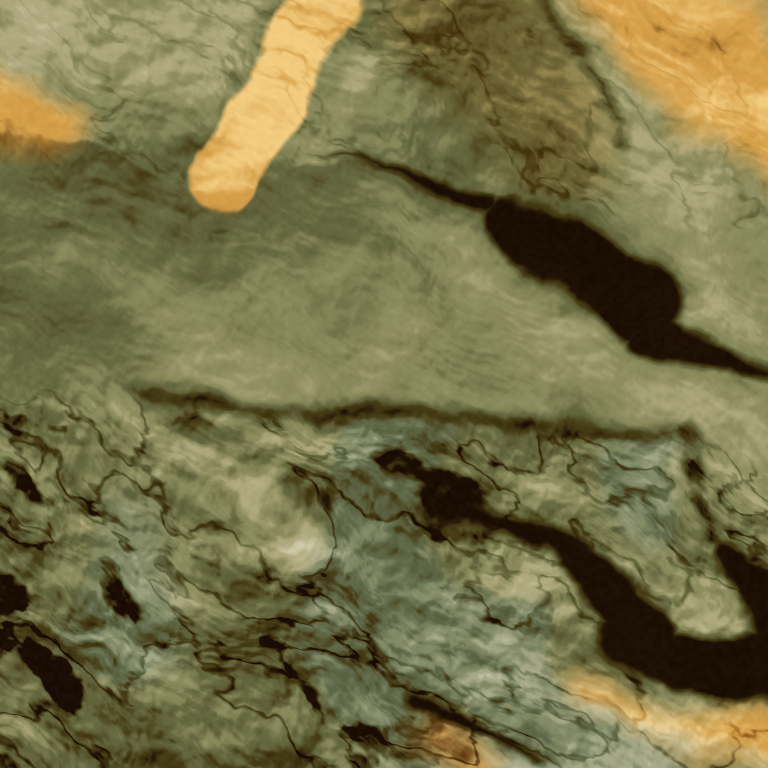
Give the GLSL for this texture, as a WebGL 1 fragment shader.

```glsl
precision highp float;
// Weathered rock face: a smooth olive slab between dark crevices and sunlit ochre stone.
uniform vec2 u_resolution;

float hash(vec2 p) {
  return fract(sin(dot(p, vec2(127.1, 311.7))) * 43758.5453);
}

float noise(vec2 p) {
  vec2 i = floor(p), f = fract(p);
  f = f * f * (3.0 - 2.0 * f);
  return mix(mix(hash(i), hash(i + vec2(1, 0)), f.x),
             mix(hash(i + vec2(0, 1)), hash(i + vec2(1, 1)), f.x), f.y);
}

float fbm(vec2 p) {
  float sum = 0.0, amp = 0.5;
  for (int i = 0; i < 5; i++) {
    sum += amp * noise(p);
    p = mat2(1.6, 1.2, -1.2, 1.6) * p + 7.3;
    amp *= 0.5;
  }
  return sum;
}

// Coordinates along and across the strata, which fall to the right
vec2 strata(vec2 p) {
  return mat2(0.84, 0.54, -0.54, 0.84) * p;
}

float rockHeight(vec2 p) {
  vec2 q = strata(p);
  q += 0.05 * vec2(noise(p * 9.0), noise(p * 9.0 + 31.0));
  return fbm(q * vec2(8.0, 17.0)) + 0.3 * fbm(p * 32.0);
}

// Signed distance to a tapered capsule
float taper(vec2 p, vec2 a, vec2 b, float ra, float rb) {
  vec2 ab = b - a;
  float t = clamp(dot(p - a, ab) / dot(ab, ab), 0.0, 1.0);
  return length(p - a - ab * t) - mix(ra, rb, t);
}

float crevices(vec2 p) {
  float d = taper(p, vec2(0.40, 0.805), vec2(0.64, 0.735), 0.003, 0.014);
  d = min(d, taper(p, vec2(0.67, 0.71), vec2(0.83, 0.61), 0.036, 0.058));
  d = min(d, taper(p, vec2(0.85, 0.57), vec2(1.02, 0.51), 0.04, 0.006));
  d = min(d, taper(p, vec2(0.57, 0.335), vec2(0.72, 0.295), 0.005, 0.018));
  d = min(d, taper(p, vec2(0.72, 0.295), vec2(0.84, 0.18), 0.018, 0.045));
  d = min(d, taper(p, vec2(0.82, 0.17), vec2(1.03, 0.12), 0.036, 0.045));
  d = min(d, taper(p, vec2(0.94, 0.28), vec2(1.02, 0.17), 0.018, 0.045));
  return min(d, taper(p, vec2(0.54, 0.085), vec2(0.69, 0.0), 0.010, 0.008));
}

vec3 stoneRamp(float t) {
  vec3 c = mix(vec3(0.10, 0.05, 0.01), vec3(0.26, 0.22, 0.07), smoothstep(0.02, 0.22, t));
  c = mix(c, vec3(0.39, 0.40, 0.24), smoothstep(0.20, 0.44, t));
  c = mix(c, vec3(0.54, 0.54, 0.36), smoothstep(0.42, 0.64, t));
  c = mix(c, vec3(0.68, 0.66, 0.49), smoothstep(0.62, 0.84, t));
  return mix(c, vec3(0.82, 0.80, 0.67), smoothstep(0.84, 1.15, t));
}

vec3 ochreRamp(float t) {
  vec3 c = mix(vec3(0.36, 0.20, 0.03), vec3(0.83, 0.62, 0.28), smoothstep(0.2, 0.7, t));
  return mix(c, vec3(0.95, 0.80, 0.50), smoothstep(0.7, 1.1, t));
}

void main() {
  vec2 p = gl_FragCoord.xy / u_resolution;
  vec2 w = p + 0.07 * (vec2(fbm(p * 8.0), fbm(p * 8.0 + 19.0)) - 0.48);
  vec2 q = strata(w);
  float patches = fbm(q * vec2(4.0, 8.0) + 3.0) - 0.48;

  // Upper ledge and lower shelf bound the slab
  float ledge = 0.83 - 0.17 * w.x - 0.03 * exp(-pow((w.x - 0.26) / 0.08, 2.0))
              + 0.03 * smoothstep(0.33, 0.40, w.x);
  float above = smoothstep(-0.004, 0.005, w.y - ledge);
  float shelf = w.y - 0.49 + 0.07 * w.x;
  float below = smoothstep(0.015, -0.03, shelf);
  float rough = max(below, 0.45 * above);

  // Broad tones of the three layers
  float tone = 0.42 + 0.22 * smoothstep(0.25, -0.2, w.y - 0.62 - 0.35 * (w.x - 0.4));
  tone = mix(tone, 0.63 - 0.10 * smoothstep(0.5, 0.0, w.x), below);
  float brown = above * smoothstep(0.06, -0.03, taper(w, vec2(0.60, 1.0), vec2(0.74, 0.80), 0.10, 0.05));
  tone = mix(tone, 0.66, above) - 0.25 * brown;
  tone += patches * mix(0.5, 1.1, rough);

  // Relief lit from the upper left
  float lit = rockHeight(w) - rockHeight(w + vec2(-0.004, 0.008));
  tone += lit * mix(0.9, 2.1, rough);

  // Pale ridge, shelf shadow and upright joints
  tone += 0.22 * smoothstep(0.012, -0.006, taper(w, vec2(0.17, 0.47), vec2(0.41, 0.28), 0.012, 0.018));
  float broken = smoothstep(0.32, 0.6, noise(w * vec2(8.0, 3.0) + 5.0));
  float span = smoothstep(0.12, 0.24, w.x) * smoothstep(0.95, 0.88, w.x);
  tone -= 0.42 * span * broken * exp(-pow(shelf / 0.013, 2.0));
  float joint = min(taper(w, vec2(0.90, 0.43), vec2(0.915, 0.30), 0.014, 0.003),
                    taper(w, vec2(0.71, 1.0), vec2(0.82, 0.82), 0.003, 0.005));
  tone -= 0.35 * smoothstep(0.014, -0.006, joint);

  // Fine cracks and dark pockets in the broken rock
  float crack = 1.0 - abs(2.0 * fbm(q * vec2(7.0, 15.0) + 41.0) - 0.96);
  tone -= 0.28 * rough * smoothstep(0.93, 1.0, crack);
  float pocket = smoothstep(0.60, 0.70, fbm(q * vec2(9.0, 15.0) + 11.0));
  tone -= 0.55 * pocket * below * smoothstep(0.75, 0.4, w.x);

  // Sunlit ochre stone
  float sun = taper(w, vec2(0.81, 1.03), vec2(1.06, 0.80), 0.075, 0.075);
  sun = min(sun, taper(w, vec2(-0.05, 0.88), vec2(0.07, 0.84), 0.05, 0.02));
  sun = min(sun, taper(w, vec2(0.79, 0.09), vec2(1.05, 0.03), 0.025, 0.045));
  sun = min(sun, taper(w, vec2(0.57, 0.02), vec2(0.63, -0.02), 0.035, 0.03));
  float spur = taper(w, vec2(0.43, 1.0), vec2(0.29, 0.775), 0.032, 0.044);
  float spurMask = smoothstep(0.005, -0.005, spur);
  tone -= 0.22 * above * smoothstep(0.05, 0.0, spur) * (1.0 - spurMask);
  float ochre = max(smoothstep(0.035, -0.03, sun + 0.12 * patches), spurMask);
  tone += 0.14 * ochre + 0.12 * spurMask;

  // Deep shadow with a soft rim
  float gap = crevices(w) + 0.02 * patches;
  tone -= 0.16 * smoothstep(0.04, 0.0, gap);
  tone = mix(tone, 0.03 + 0.1 * max(patches, 0.0), smoothstep(0.008, -0.010, gap));

  vec3 color = mix(stoneRamp(tone), ochreRamp(tone), ochre * smoothstep(0.08, 0.3, tone));
  color *= mix(vec3(1.0), vec3(1.08, 0.96, 0.84), brown);
  float cool = below * smoothstep(0.5, 0.62, noise(w * 6.0 + 23.0));
  color += cool * vec3(-0.03, 0.0, 0.04) * smoothstep(0.2, 0.5, tone);
  color += 0.025 * (noise(p * 190.0) - 0.5);
  gl_FragColor = vec4(clamp(color, 0.0, 1.0), 1.0);
}
```
